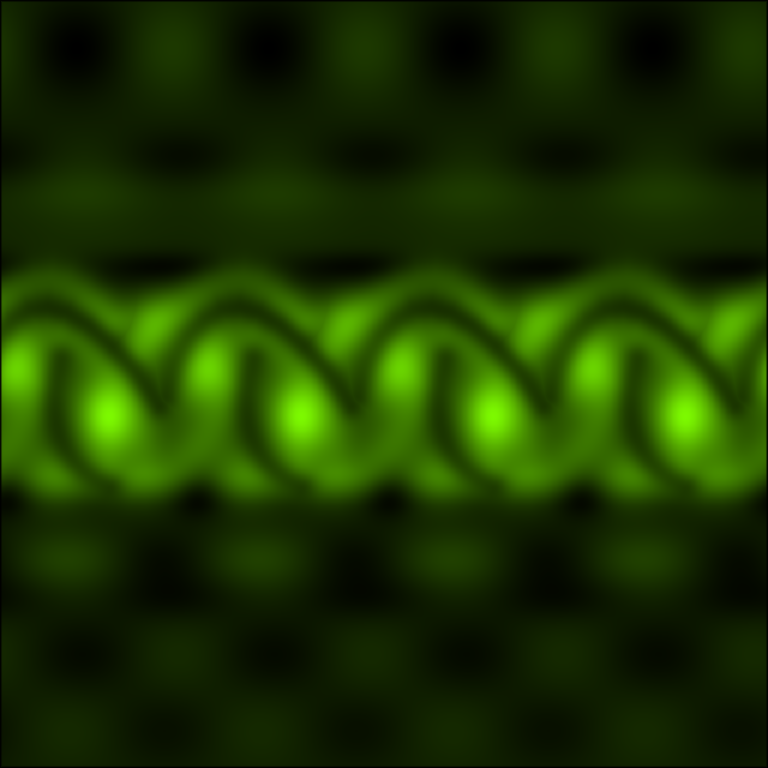
This background is drawn by a Shadertoy shader. Its source:

```glsl
// Glowing green chain of interlocking swirls across a dim rippled backdrop.
#define REPEATS 4.0          // swirls across the canvas
#define BAND_CENTER 0.492    // height of the chain
#define BASE_LEVEL 0.12      // dim light of the backdrop
#define BAND_LEVEL 0.17      // added light inside the chain
#define GRAIN_CELLS 128.0    // soft sample cells across the canvas
#define GRAIN_AMOUNT 0.5     // strength of the soft cell steps
#define FRAME_WIDTH 0.0018   // thin dark edge
#define TINT vec3(0.5, 1.0, 0.0)

const float TAU = 6.2831853;

// Tilted Gaussian spot, repeated every unit along x
float spot(vec2 p, vec2 center, vec2 radius, float tilt) {
    float c = cos(tilt), s = sin(tilt), sum = 0.0;
    p.x = fract(p.x - center.x + 0.5) - 0.5;
    p.y -= center.y;
    for (int k = -1; k <= 1; k++) {
        vec2 d = p + vec2(float(k), 0.0);
        d = vec2(c * d.x + s * d.y, c * d.y - s * d.x) / radius;
        sum += exp(-dot(d, d));
    }
    return sum;
}

float segmentDistance(vec2 p, vec2 a, vec2 b) {
    vec2 pa = p - a, ba = b - a;
    return length(pa - ba * clamp(dot(pa, ba) / dot(ba, ba), 0.0, 1.0));
}

// Soft stroke along a quadratic curve, repeated every unit along x
float stroke(vec2 p, vec2 a, vec2 b, vec2 c, float width) {
    float nearest = 9.0;
    p.x = fract(p.x - b.x + 0.5) - 0.5 + b.x;
    for (int k = -1; k <= 1; k++) {
        vec2 q = p + vec2(float(k), 0.0), from = a;
        for (int i = 1; i <= 10; i++) {
            float t = float(i) / 10.0;
            vec2 to = mix(mix(a, b, t), mix(b, c, t), t);
            nearest = min(nearest, segmentDistance(q, from, to));
            from = to;
        }
    }
    nearest /= width;
    return exp(-nearest * nearest);
}

// Horizontal row of light and dark ripples
float ripple(vec2 p, float height, float spread, float crest, float mean, float swing) {
    float d = (p.y - height) / spread;
    return exp(-d * d) * (mean + swing * cos(TAU * (p.x - crest)));
}

float backdrop(vec2 p) {
    float v = BASE_LEVEL;
    // Rows above the chain
    v += ripple(p, 1.78, 0.25, 0.90, -0.01, 0.11);
    v += ripple(p, 1.21, 0.15, 0.44, -0.03, 0.05);
    v += ripple(p, 1.02, 0.14, 0.44, 0.07, 0.03);
    v += ripple(p, 0.80, 0.14, 0.44, 0.03, 0.01);
    v += ripple(p, 0.64, 0.08, 0.37, -0.07, 0.04);
    // Rows below the chain
    v += ripple(p, -0.88, 0.15, 0.35, 0.03, 0.10);
    v += ripple(p, -1.08, 0.13, 0.40, -0.04, 0.04);
    v += ripple(p, -1.38, 0.20, 0.93, -0.02, 0.06);
    v += ripple(p, -1.77, 0.20, 0.36, -0.01, 0.05);
    return v;
}

float chain(vec2 p) {
    float v = BAND_LEVEL * smoothstep(0.58, 0.36, p.y) * smoothstep(-0.62, -0.42, p.y);
    // Raised crest, lower cup and shoulder
    v += 0.22 * stroke(p, vec2(0.73, 0.21), vec2(1.22, 0.86), vec2(1.56, 0.36), 0.11);
    v += 0.16 * stroke(p, vec2(0.56, -0.44), vec2(0.875, -0.68), vec2(1.21, 0.0), 0.12);
    v += 0.14 * stroke(p, vec2(0.34, 0.27), vec2(0.75, 0.1), vec2(0.75, -0.4), 0.11);
    // Side lobes and the gap between cups
    v += 0.22 * spot(p, vec2(0.78, 0.36), vec2(0.13, 0.16), -0.5);
    v += 0.25 * spot(p, vec2(0.29, -0.46), vec2(0.19, 0.15), 0.0);
    v -= 0.16 * spot(p, vec2(1.04, -0.52), vec2(0.14, 0.13), 0.6);
    // Dark grooves
    v *= 1.0 - 0.72 * stroke(p, vec2(0.875, -0.03), vec2(1.146, 0.91), vec2(1.83, -0.08), 0.07);
    v *= 1.0 - 0.65 * stroke(p, vec2(0.31, 0.16), vec2(0.2, -0.32), vec2(0.57, -0.5), 0.08);
    // Bright cores
    v += 0.66 * spot(p, vec2(0.56, -0.14), vec2(0.14, 0.19), 0.12);
    v += 0.52 * spot(p, vec2(0.08, 0.12), vec2(0.14, 0.19), -0.35);
    return v;
}

void mainImage(out vec4 fragColor, in vec2 fragCoord) {
    vec2 uv = fragCoord / iResolution.xy;

    // Soft steps between sample cells
    vec2 cell = uv * GRAIN_CELLS - 0.5;
    vec2 stepped = (floor(cell) + smoothstep(0.0, 1.0, fract(cell)) + 0.5) / GRAIN_CELLS;
    vec2 p = mix(uv, stepped, GRAIN_AMOUNT);
    p = vec2(p.x, p.y - BAND_CENTER) * REPEATS;

    float light = clamp(backdrop(p) + chain(p), 0.0, 1.0);

    // Thin dark frame
    vec2 edge = min(uv, 1.0 - uv);
    light *= smoothstep(0.0, 2.0 * FRAME_WIDTH, min(edge.x, edge.y));
    fragColor = vec4(light * TINT, 1.0);
}
```
